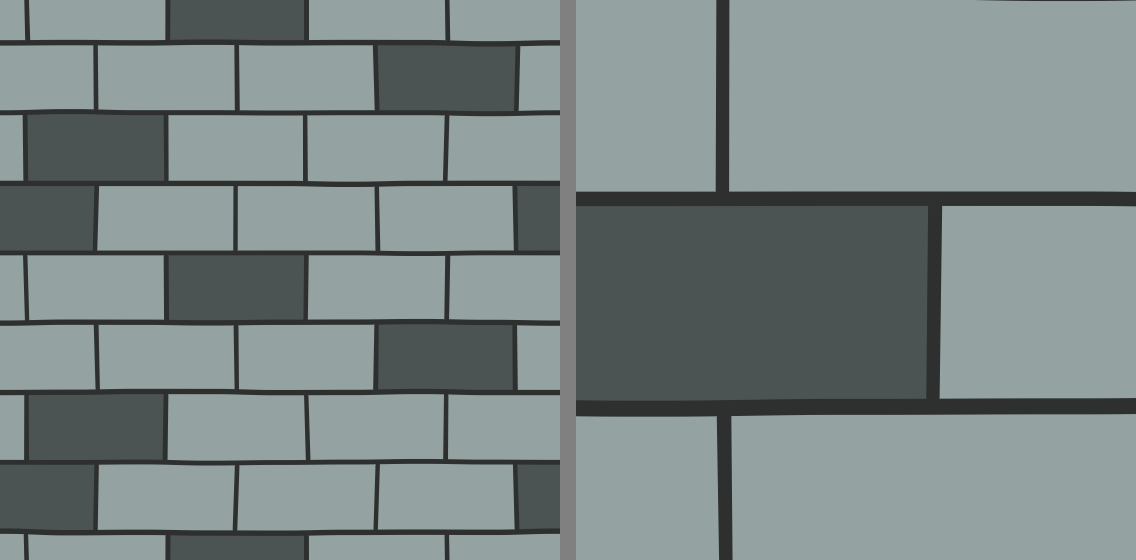
Left, the full canvas; right, a detail of the centre.
Write a WebGL 2 fragment shader that draws this texture.

```glsl
#version 300 es
precision highp float;
// Flat running-bond brick wall with hand-drawn joints, 4 bricks by 8 rows.
// Each joint is a line whose ends are nudged by an integer hash; one brick
// per row is dark, in a cycle of four rows. All indices wrap, so it tiles.

uniform vec2 u_resolution;
out vec4 outColor;

const vec3 LIGHT_BRICK = vec3(0.58, 0.635, 0.63);
const vec3 DARK_BRICK = vec3(0.298, 0.33, 0.325);
const vec3 JOINT = vec3(0.175, 0.19, 0.183);

const int COLUMNS = 4;
const int ROWS = 8;
const ivec4 DARK_COLUMN = ivec4(3, 0, 2, 1); // dark brick in each row of the cycle
const float FIRST_BED = 0.049;      // height of the lowest horizontal joint
const float EVEN_START = 0.172;     // first upright joint in even rows
const float ODD_START = 0.0475;     // first upright joint in odd rows
const float BED_WIDTH = 0.0092;
const float UPRIGHT_WIDTH = 0.0084;
const float WIDTH_VARIATION = 0.0007;
const float BED_SHIFT = 0.0016;     // offset of a whole horizontal joint
const float BED_WOBBLE = 0.0022;    // local bumps along it
const float UPRIGHT_TILT = 0.0030;  // offset of each end of an upright joint
const int BED_NODES = 8;

int wrap(int i, int n) {
    return ((i % n) + n) % n;
}

// Integer hash, from -1 to 1
float signedHash(int x, int y, int seed) {
    uint h = uint(x) * 374761393u + uint(y) * 668265263u + uint(seed) * 974711u;
    h = (h ^ (h >> 15)) * 2246822519u;
    h = (h ^ (h >> 13)) * 3266489917u;
    h ^= h >> 16;
    return float(h & 65535u) / 32767.5 - 1.0;
}

// Mostly straight joint with a few gentle bumps
float bedOffset(float x, int bed) {
    float p = x * float(BED_NODES);
    int node = int(floor(p));
    float a = signedHash(wrap(node, BED_NODES), bed, 1);
    float b = signedHash(wrap(node + 1, BED_NODES), bed, 1);
    float bump = mix(a * a * a, b * b * b, smoothstep(0.1, 0.9, fract(p)));
    return BED_SHIFT * signedHash(0, bed, 2) + BED_WOBBLE * bump;
}

void main() {
    vec2 uv = gl_FragCoord.xy / u_resolution;
    float pixel = 1.0 / min(u_resolution.x, u_resolution.y);

    // Nearest horizontal joint, and the row on this side of it
    float rowPos = (uv.y - FIRST_BED) * float(ROWS);
    float bedIndex = floor(rowPos + 0.5);
    int bed = wrap(int(bedIndex), ROWS);
    float bedY = (rowPos - bedIndex) / float(ROWS) - bedOffset(uv.x, bed);
    float bedWidth = BED_WIDTH + WIDTH_VARIATION * signedHash(1, bed, 3);
    float bedDistance = abs(bedY) - 0.5 * bedWidth;
    float rowIndex = bedY > 0.0 ? bedIndex : bedIndex - 1.0;
    int row = wrap(int(rowIndex), ROWS);
    float rise = clamp(rowPos - rowIndex, 0.0, 1.0);

    // Nearest upright joint, tilted and tapered between its two ends
    float start = (row & 1) == 0 ? EVEN_START : ODD_START;
    float columnPos = (uv.x - start) * float(COLUMNS);
    float uprightIndex = floor(columnPos + 0.5);
    int upright = wrap(int(uprightIndex), COLUMNS);
    float tilt = mix(signedHash(upright, row, 4), signedHash(upright, row, 5), rise);
    float taper = mix(signedHash(upright, row, 6), signedHash(upright, row, 7), rise);
    float uprightX = (columnPos - uprightIndex) / float(COLUMNS) - UPRIGHT_TILT * tilt;
    float uprightDistance = abs(uprightX) - 0.5 * (UPRIGHT_WIDTH + WIDTH_VARIATION * taper);
    int column = wrap(int(uprightIndex) - (uprightX > 0.0 ? 0 : 1), COLUMNS);

    // Brick colour, then joints over it
    bool isDark = column == DARK_COLUMN[row & 3];
    vec3 brick = isDark ? DARK_BRICK : LIGHT_BRICK;
    float jointDistance = min(bedDistance, uprightDistance);
    float coverage = clamp(0.5 - jointDistance / pixel, 0.0, 1.0);
    outColor = vec4(mix(brick, JOINT, coverage), 1.0);
}
```
